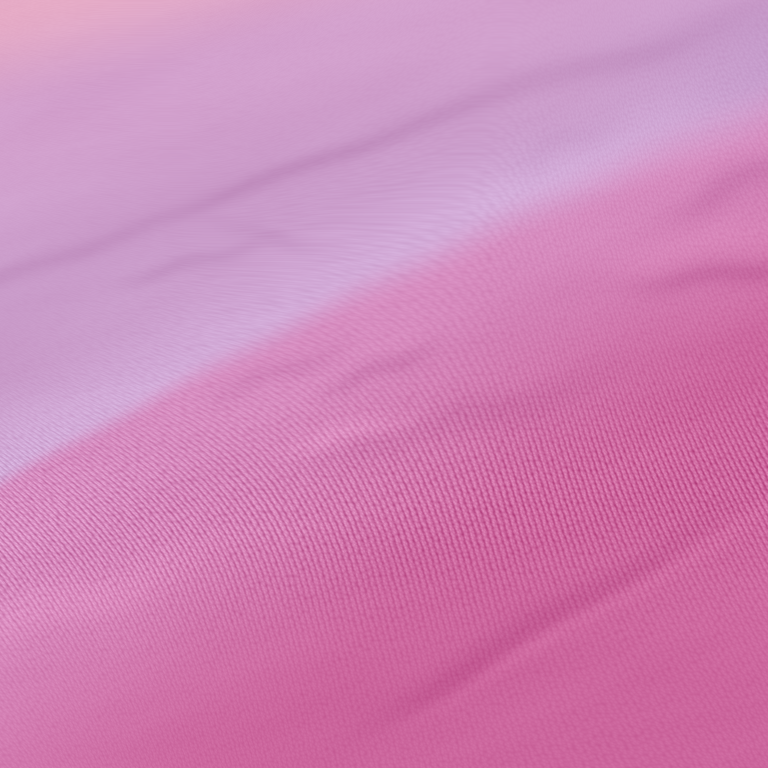
A three.js fragment shader for this texture:

```glsl
// Softly focused ribbed fabric: a lilac band above a pink one, with diagonal folds.
varying vec2 vUv;

float hash(vec2 cell) {
  return fract(sin(dot(cell, vec2(127.1, 311.7))) * 43758.5);
}

// Cellular noise: distance to the nearest scattered point
float cells(vec2 p) {
  float nearest = 1.0;
  for (int j = -1; j <= 1; j++) {
    for (int i = -1; i <= 1; i++) {
      vec2 cell = floor(p) + vec2(float(i), float(j));
      vec2 point = cell + vec2(hash(cell), hash(cell + 19.3));
      nearest = min(nearest, distance(p, point));
    }
  }
  return nearest;
}

// Layered sines stretched along the diagonal drape
float drape(vec2 p) {
  vec2 q = vec2(p.x + 0.5 * p.y, p.y - 0.42 * p.x);
  float sum = 0.0;
  float weight = 0.5;
  for (int i = 0; i < 5; i++) {
    sum += weight * sin(q.x * 5.0 + 1.7 * sin(q.y * 13.0)) * sin(q.y * 19.0 + 2.0 * q.x);
    q = q * 1.8 + vec2(1.3, 0.7);
    weight *= 0.62;
  }
  return sum;
}

// Soft streak from a to b, tapered at both ends
float streak(vec2 p, vec2 a, vec2 b, float width) {
  vec2 along = b - a;
  float t = dot(p - a, along) / dot(along, along);
  float bend = 0.25 * width * sin(t * 11.0);
  float across = dot(p - a, normalize(vec2(-along.y, along.x))) + bend;
  float taper = smoothstep(-0.15, 0.35, t) * smoothstep(1.15, 0.6, t);
  return exp(-across * across / (width * width)) * taper;
}

// Dark valleys minus bright ridges
float folds(vec2 p) {
  float shade = 0.0;
  // Upper band
  shade += 0.04 * streak(p, vec2(-0.15, 0.58), vec2(0.24, 0.725), 0.013);
  shade += 0.05 * streak(p, vec2(0.18, 0.705), vec2(0.62, 0.865), 0.012);
  shade += 0.04 * streak(p, vec2(0.48, 0.825), vec2(1.0, 0.985), 0.02);
  shade += 0.04 * streak(p, vec2(0.15, 0.628), vec2(0.36, 0.69), 0.011);
  shade += 0.02 * streak(p, vec2(0.27, 0.715), vec2(0.44, 0.665), 0.012);
  shade += 0.02 * streak(p, vec2(0.66, 0.78), vec2(0.82, 0.85), 0.02);
  // Lower band
  shade += 0.045 * streak(p, vec2(0.41, 0.485), vec2(0.58, 0.555), 0.013);
  shade += 0.035 * streak(p, vec2(0.26, 0.48), vec2(0.46, 0.55), 0.015);
  shade += 0.035 * streak(p, vec2(0.38, 0.395), vec2(0.82, 0.515), 0.024);
  shade += 0.05 * streak(p, vec2(0.81, 0.625), vec2(1.08, 0.66), 0.015);
  shade += 0.045 * streak(p, vec2(0.86, 0.71), vec2(1.1, 0.835), 0.022);
  shade += 0.045 * streak(p, vec2(0.46, 0.04), vec2(0.97, 0.345), 0.021);
  // Ridges
  shade -= 0.04 * streak(p, vec2(0.36, 0.41), vec2(0.58, 0.468), 0.014);
  shade -= 0.035 * streak(p, vec2(0.5, 0.04), vec2(1.02, 0.35), 0.012);
  shade -= 0.035 * streak(p, vec2(-0.1, 0.15), vec2(0.26, 0.27), 0.03);
  shade -= 0.025 * streak(p, vec2(0.78, 0.655), vec2(1.1, 0.72), 0.03);
  return shade;
}

void main() {
  vec2 p = vUv;

  // Signed height above the seam between the two bands
  float seam = 0.37 + 0.57 * p.x - 0.083 * p.x * p.x + 0.002 * sin(p.x * 31.0);
  float above = p.y - seam;
  float blur = 0.014 + 0.035 * p.x;

  // Lilac band, warming to rose in the upper left corner
  vec3 lilac = mix(vec3(0.825, 0.67, 0.845), vec3(0.79, 0.61, 0.79), smoothstep(0.0, 0.16, above));
  lilac = mix(lilac, vec3(0.74, 0.575, 0.77), smoothstep(0.6, 1.1, p.x) * smoothstep(0.8, 1.0, p.y));
  float corner = p.y - 0.27 * p.x;
  lilac = mix(lilac, vec3(0.84, 0.64, 0.81), 0.75 * smoothstep(0.6, 0.85, corner));
  lilac = mix(lilac, vec3(0.90, 0.67, 0.775), smoothstep(0.84, 0.99, corner));

  // Pink band, deeper toward the lower right
  float depth = smoothstep(-0.02, 0.46, -above * (0.62 + 0.65 * p.x));
  vec3 pink = mix(vec3(0.84, 0.55, 0.75), vec3(0.80, 0.40, 0.615), depth);

  vec3 color = mix(pink, lilac, smoothstep(-blur, blur, above));
  color -= folds(p) * vec3(0.8, 1.1, 0.9);
  color += 0.018 * drape(p) * vec3(0.6, 1.0, 0.8);

  // Ribs bow over on the left, stand upright in the middle, lean on the right
  float lean = 0.27 + 0.45 * smoothstep(0.45, 0.0, p.x) + 0.25 * smoothstep(0.6, 1.0, p.x);
  float rise = max(p.y - 0.24, 0.0);
  float bow = 1.6 * rise * rise * smoothstep(0.75, 0.2, p.x);
  float rib = (p.x + lean * (p.y - 0.3) + bow) * 122.0;

  // Focal band where the weave is sharpest
  float offset = (p.y - 0.3 - 0.08 * p.x) / 0.125;
  float focus = exp(-offset * offset);
  float cloth = smoothstep(0.25, -0.05, above);
  float ridge = sin(rib * 6.2832) + 0.25 * sin(rib * 12.5664 + 1.0);
  color += ridge * (0.009 + 0.062 * focus) * cloth * vec3(0.7, 1.1, 0.9);

  // Fine stitches in the weave, fading to faint grain
  float stitch = cells(vec2(rib * 2.0, p.y * 240.0)) - 0.45;
  color -= stitch * (0.018 + (0.03 + 0.09 * focus) * cloth) * vec3(0.7, 1.1, 0.9);

  gl_FragColor = vec4(clamp(color, 0.0, 1.0), 1.0);
}
```
